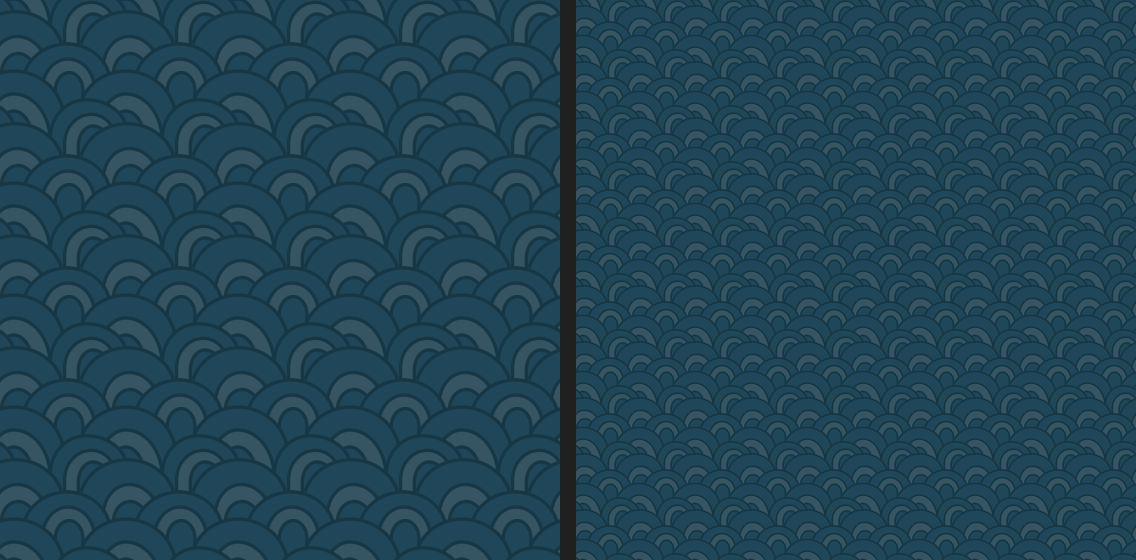
Left, the tile; right, the same tile 2 across and 2 down.
This pattern is drawn by a three.js fragment shader. Its source:

```glsl
varying vec2 vUv;

const vec3 TEAL = vec3(0.12, 0.28, 0.35);
const vec3 INK = vec3(0.09, 0.215, 0.27);
const vec3 SLATE = vec3(0.21, 0.33, 0.38);

// Signed distance to an arch with straight legs; radii are left, right, height
float archDistance(vec2 p, vec2 apex, vec3 radii) {
  vec2 q = p - apex;
  q.x = fract(q.x + 0.5) - 0.5;
  q.y = max(q.y + radii.z, 0.0);
  vec2 r = vec2(q.x < 0.0 ? radii.x : radii.y, radii.z);
  float k = max(length(q / r), 0.001);
  return k * (k - 1.0) / max(length(q / (r * r)), 0.001);
}

// Filled arch with an outline centred on its edge
void paintArch(inout vec3 color, vec2 p, float blur, vec2 apex, vec3 radii, vec3 fill) {
  float d = archDistance(p, apex, radii);
  color = mix(color, INK, 1.0 - smoothstep(-blur, blur, d - 0.015));
  color = mix(color, fill, 1.0 - smoothstep(-blur, blur, d + 0.015));
}

// Dome holding a pale band around a dark core
void paintDome(inout vec3 color, vec2 p, float blur, vec2 apex, vec3 dome,
               vec2 bandOffset, vec3 band, vec2 coreOffset, vec3 core) {
  paintArch(color, p, blur, apex, dome, TEAL);
  paintArch(color, p, blur, apex + bandOffset, band, SLATE);
  paintArch(color, p, blur, apex + coreOffset, core, TEAL);
}

void main() {
  vec2 grid = vUv * 5.0;
  float blur = 0.7 * max(fwidth(grid.x), fwidth(grid.y));
  vec3 color = TEAL;

  // Rows from back to front: the tile above, then this one
  for (int i = 0; i < 2; i++) {
    vec2 p = fract(grid) - vec2(0.0, 1.0 - float(i));

    // Wide round dome
    paintDome(color, p, blur, vec2(0.135, 0.895), vec3(0.425, 0.43, 0.386),
              vec2(0.017, -0.221), vec3(0.232, 0.26, 0.28),
              vec2(0.026, -0.373), vec3(0.148, 0.152, 0.18));

    // Even dome with a narrow core
    paintDome(color, p, blur, vec2(0.6, 0.608), vec3(0.4, 0.39, 0.37),
              vec2(0.009, -0.135), vec3(0.23, 0.235, 0.27),
              vec2(0.017, -0.256), vec3(0.124, 0.124, 0.165));

    // Wide dome with a band sweeping right
    paintDome(color, p, blur, vec2(0.122, 0.365), vec3(0.425, 0.443, 0.415),
              vec2(0.0, -0.204), vec3(0.267, 0.326, 0.42),
              vec2(0.0, -0.356), vec3(0.17, 0.175, 0.3));

    // Small dome leaning right
    paintDome(color, p, blur, vec2(0.773, 0.109), vec3(0.321, 0.373, 0.326),
              vec2(0.043, -0.13), vec3(0.239, 0.226, 0.26),
              vec2(0.056, -0.234), vec3(0.13, 0.148, 0.182));
  }

  gl_FragColor = vec4(color, 1.0);
}
```
